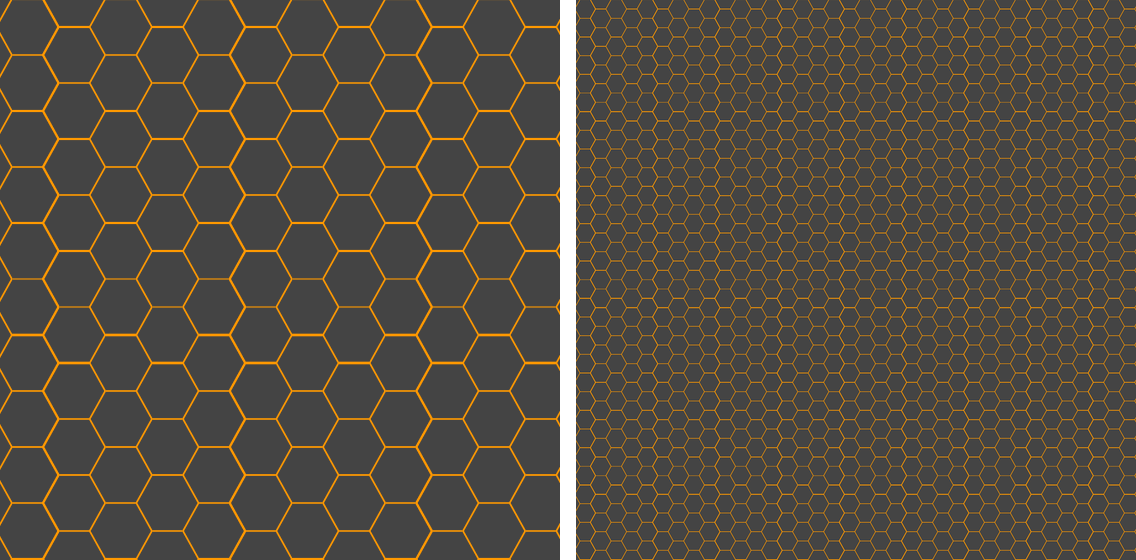
Left, the tile; right, the same tile 3 across and 3 down.
Give the GLSL for this pattern, as a WebGL 2 fragment shader.

```glsl
#version 300 es
precision highp float;
// Seamless honeycomb of thin orange lines on charcoal: 12 staggered columns by 10 rows.
// Each column border is a zigzag, and each column is cut by level strokes at its rows.
// Stroke weight varies from row to row and from border to border.

uniform vec2 u_resolution;
out vec4 fragColor;

// Stroke weights of the level edges, in thousandths of the canvas, top row first
const float ROW_WEIGHT[10] = float[10](3.9, 2.7, 3.9, 2.9, 3.9, 2.0, 4.7, 2.9, 3.1, 2.8);

// Antialiased coverage of a stroke; distance and weight in canvas units
float stroke(float dist, float weight) {
    float pixel = 1.0 / min(u_resolution.x, u_resolution.y);
    return clamp((0.5 * weight - abs(dist)) / pixel + 0.5, 0.0, 1.0);
}

void main() {
    vec2 uv = gl_FragCoord.xy / u_resolution;

    // Cell units: column centres at whole x, rows counted downwards
    float x = (uv.x - 0.049) * 12.0;
    float y = (1.0018 - uv.y) * 10.0;

    // Zigzag border between this column and the next
    float border = floor(x);
    float wave = abs(fract(y + 0.5 * mod(border, 2.0)) - 0.5);
    float offset = x - (border + (2.0 - 2.0 * wave) / 3.0);
    float slantWeight = mod(border, 4.0) < 0.5 ? 0.0041 : 0.0030;
    float slanted = stroke(offset / 12.0 * 0.874, slantWeight);

    // Level edges of the column that owns this point; odd columns sit half a row lower
    float column = border + step(0.0, offset);
    float h = y - 0.5 * mod(column, 2.0);
    float row = floor(h + 0.5);
    float levelWeight = 0.001 * ROW_WEIGHT[int(mod(row, 10.0))];
    float level = stroke((h - row) / 10.0, levelWeight);

    vec3 charcoal = vec3(0.267);
    vec3 orange = vec3(1.0, 0.6, 0.0);
    fragColor = vec4(mix(charcoal, orange, max(slanted, level)), 1.0);
}
```
